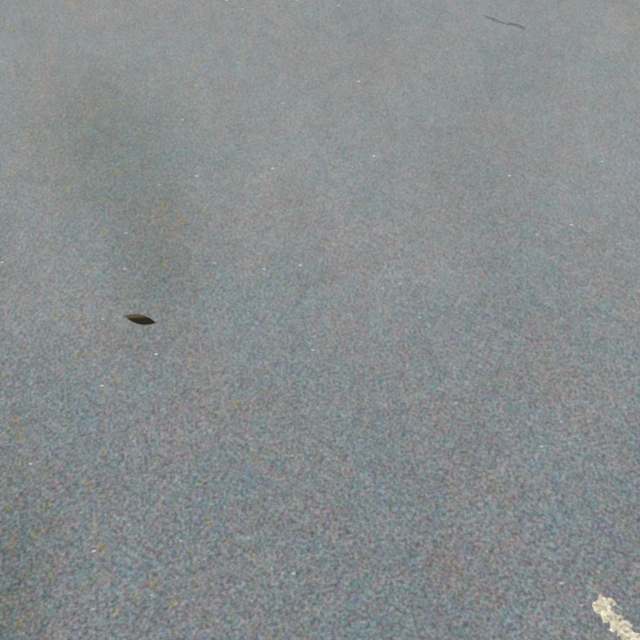
Reproduce this texture procedurally as a Shadertoy shader.

```glsl
// Worn grey asphalt seen at a slant: fine speckled grain that grows coarser and
// stronger toward the viewer, with faint colour mottling, stains, pale flecks,
// a thin crack, a dry leaf and a chipped paint stroke. Built from hashed noise.

#define GRAIN_FREQ 145.0
#define GRAIN_NEAR 0.165
#define GRAIN_FAR 0.060
#define TINT_FREQ 75.0
#define TINT_AMOUNT 0.062
#define MOTTLE_AMOUNT 0.040
#define DRIFT_AMOUNT 0.035
#define FLECK_FREQ 32.0
#define FLECK_CHANCE 0.03
#define PERSPECTIVE 0.5
#define NEAR_COLOR vec3(0.500, 0.522, 0.534)
#define FAR_COLOR vec3(0.572, 0.588, 0.590)

// Integer hash: three values in 0..1 for each lattice cell.
vec3 hash3(vec2 cell, uint seed) {
    uvec3 v = uvec3(uvec2(ivec2(cell) + 4096), seed);
    v = v * 1664525u + 1013904223u;
    v.x += v.y * v.z; v.y += v.z * v.x; v.z += v.x * v.y;
    v ^= v >> 16u;
    v.x += v.y * v.z; v.y += v.z * v.x; v.z += v.x * v.y;
    return vec3(v >> 8u) / 16777216.0;
}

float cornerSlope(vec2 cell, vec2 offset, uint seed) {
    return dot(hash3(cell, seed).xy * 2.0 - 1.0, offset);
}

// Gradient noise centred on zero.
float noise(vec2 p, uint seed) {
    vec2 cell = floor(p), f = p - cell;
    vec2 w = f * f * f * (f * (f * 6.0 - 15.0) + 10.0);
    vec2 e = vec2(1.0, 0.0);
    float low = mix(cornerSlope(cell, f, seed), cornerSlope(cell + e.xy, f - e.xy, seed), w.x);
    float high = mix(cornerSlope(cell + e.yx, f - e.yx, seed), cornerSlope(cell + e.xx, f - e.xx, seed), w.x);
    return mix(low, high, w.y);
}

vec2 rotate(vec2 p, float angle) {
    float c = cos(angle), s = sin(angle);
    return vec2(c * p.x - s * p.y, s * p.x + c * p.y);
}

float segmentDistance(vec2 p, vec2 a, vec2 b) {
    vec2 ab = b - a;
    return length(p - a - ab * clamp(dot(p - a, ab) / dot(ab, ab), 0.0, 1.0));
}

// Soft round patch, 1 at the centre.
float patchMask(vec2 p, vec2 center, vec2 size) {
    vec2 d = (p - center) / size;
    return exp(-dot(d, d));
}

// Sparse bright chips, one candidate per cell.
float flecks(vec2 p) {
    float mask = 0.0;
    vec2 home = floor(p);
    for (int y = -1; y <= 1; y++)
    for (int x = -1; x <= 1; x++) {
        vec2 cell = home + vec2(x, y);
        vec3 r = hash3(cell, 31u);
        vec2 d = (p - cell - r.xy) * vec2(0.75, 1.2);
        float chip = 1.0 - smoothstep(0.04, 0.13, length(d));
        mask = max(mask, chip * step(r.z, FLECK_CHANCE) * (0.4 + 0.6 * r.x));
    }
    return mask;
}

void mainImage(out vec4 fragColor, in vec2 fragCoord) {
    vec2 uv = fragCoord / iResolution.xy;
    float depth = 1.0 + PERSPECTIVE * uv.y;
    vec2 ground = vec2((uv.x - 0.5) * depth, uv.y * (1.0 + 0.5 * PERSPECTIVE * uv.y));
    float nearness = 1.0 - smoothstep(0.0, 1.0, uv.y);

    // Base tone with broad mottling, slow colour drift and stains.
    vec3 color = mix(FAR_COLOR, NEAR_COLOR, nearness);
    float mottle = 0.7 * noise(ground * 4.0, 1u) + 0.6 * noise(ground * 13.0, 2u)
                 + 0.6 * noise(ground * 30.0, 15u);
    color += MOTTLE_AMOUNT * mottle;
    float drift = noise(ground * 6.0, 16u) + 0.7 * noise(ground * 17.0, 17u);
    color += DRIFT_AMOUNT * drift * vec3(0.8, -0.2, -0.5);
    float stain = patchMask(uv, vec2(0.17, 0.79), vec2(0.10, 0.09))
                + 0.8 * patchMask(uv, vec2(0.24, 0.60), vec2(0.08, 0.13))
                + 1.1 * patchMask(uv, vec2(0.0, 0.06), vec2(0.08, 0.22));
    color -= stain * vec3(0.053, 0.048, 0.062);

    // Stone grain: two rotated octaves and loose clumps.
    vec2 g = rotate(ground, 0.55) * GRAIN_FREQ;
    float grain = noise(g, 3u) + 0.6 * noise(rotate(g, 0.9) * 1.6, 4u)
                + 0.5 * noise(g * 0.42, 5u);
    color += grain * mix(GRAIN_FAR, GRAIN_NEAR, nearness);

    // Colour speckle: warm-cool and green-violet axes, plus ochre dust.
    vec2 t = rotate(ground, -0.4) * TINT_FREQ;
    float warm = noise(t, 6u) + 0.6 * noise(t * 0.4, 7u);
    float green = noise(t, 8u) + 0.6 * noise(t * 0.4, 9u);
    vec3 tint = warm * vec3(0.6, 0.05, -0.7) + green * vec3(-0.75, 0.5, 0.0);
    color += tint * TINT_AMOUNT * mix(0.6, 1.1, nearness);
    float dust = smoothstep(0.22, 0.5, noise(t * 0.6, 10u)) * (1.0 - smoothstep(0.2, 0.8, uv.x));
    color += dust * vec3(0.035, 0.015, -0.05);

    color = mix(color, vec3(0.80, 0.83, 0.82), 0.8 * flecks(ground * FLECK_FREQ));

    // Broken hairline crack in the distance.
    vec2 bent = uv + 0.008 * vec2(0.0, noise(uv * 45.0, 11u));
    float crack = 1.0 - smoothstep(0.0006, 0.003, segmentDistance(bent, vec2(0.72, 0.988), vec2(0.95, 0.91)));
    color -= 0.11 * crack * smoothstep(-0.2, 0.15, noise(uv * 22.0, 12u));

    // Dry leaf: a pointed lens with a lighter upper edge.
    vec2 leaf = rotate(uv - vec2(0.219, 0.501), 0.22);
    float leafEdge = abs(leaf.y) - 0.0075 * (1.0 - pow(abs(leaf.x) / 0.025, 2.0));
    vec3 leafColor = mix(vec3(0.17, 0.16, 0.13), vec3(0.39, 0.34, 0.26), smoothstep(0.0, 0.006, leaf.y - 0.3 * leaf.x));
    color = mix(color, leafColor, 1.0 - smoothstep(-0.0015, 0.0015, leafEdge));

    // Chipped paint stroke at the near corner.
    float stroke = segmentDistance(uv, vec2(0.942, 0.053), vec2(1.0, -0.012)) - 0.013;
    stroke += 0.018 * noise(uv * 75.0, 13u) + 0.008 * noise(uv * 150.0, 14u);
    vec3 paint = vec3(0.83, 0.80, 0.71) + 0.25 * grain;
    color = mix(color, paint, 1.0 - smoothstep(-0.003, 0.003, stroke));

    fragColor = vec4(clamp(color, 0.0, 1.0), 1.0);
}
```
